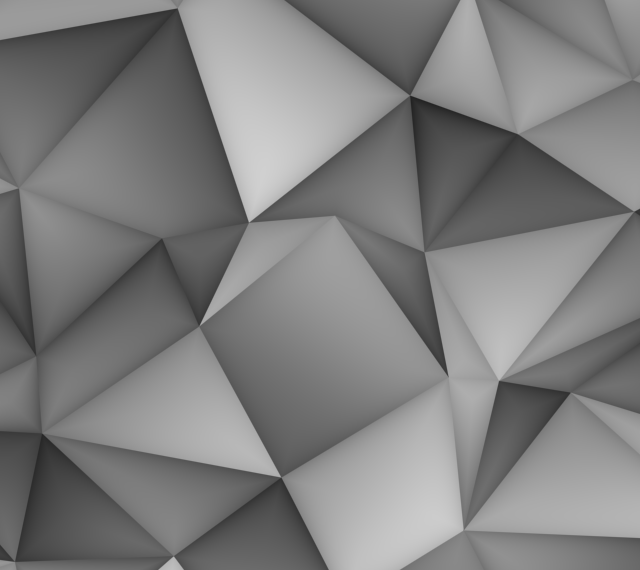
Give the GLSL for this background, as a Shadertoy shader.

```glsl
const float CELL_SIZE    = 0.25;   // facet grid pitch, in canvas heights
const float GRID_ANGLE   = 0.62;
const float JITTER       = 0.76;   // corner displacement, in cells
const float SPLIT_CHANCE = 0.62;   // share of cells cut into two triangles
const float TONE_DARK    = 0.33;
const float TONE_LIGHT   = 0.735;
const float SLOPE        = 0.25;   // brightness change per cell
const float SLOPE_LIMIT  = 0.15;
const float RISE_CHANCE  = 0.3;    // share of facets brighter at the top
const float RIM_DEPTH    = 0.12;
const float RIM_WIDTH    = 0.085;  // rim falloff, in cells
const vec2  SEED         = vec2(17.0, 41.0);

float hash(vec2 cell, float channel) {
    vec3 q = fract(vec3(cell + SEED, channel) * vec3(0.1031, 0.1030, 0.0973));
    q += dot(q, q.yzx + 33.33);
    return fract((q.x + q.y) * q.z);
}

vec2 gridCorner(vec2 cell) {
    return cell + JITTER * (vec2(hash(cell, 1.0), hash(cell, 2.0)) - 0.5);
}

float area(vec2 a, vec2 b, vec2 c) {
    vec2 u = b - a, v = c - a;
    return u.x * v.y - u.y * v.x;
}

// Adds one edge: x keeps the squared distance, y flips sign at crossings
void addEdge(vec2 p, vec2 a, vec2 b, inout vec2 state) {
    vec2 e = b - a, w = p - a;
    vec2 r = w - e * clamp(dot(w, e) / max(dot(e, e), 1e-6), 0.0, 1.0);
    state.x = min(state.x, dot(r, r));
    bool above = p.y >= a.y, below = p.y < b.y, side = e.x * w.y > e.y * w.x;
    if ((above && below && side) || (!above && !below && !side)) state.y = -state.y;
}

// Signed distance, negative inside; equal corners give a triangle
float quadDistance(vec2 p, vec2 a, vec2 b, vec2 c, vec2 d) {
    vec2 state = vec2(1e3, 1.0);
    addEdge(p, a, b, state);
    addEdge(p, b, c, state);
    addEdge(p, c, d, state);
    addEdge(p, d, a, state);
    return state.y * sqrt(state.x);
}

mat2 rotation(float angle) {
    float c = cos(angle), s = sin(angle);
    return mat2(c, s, -s, c);
}

float facetShade(vec2 offset, float depth, vec2 cell, float half_) {
    float channel = 10.0 + 7.0 * half_;
    // Alternate dark and light halves of the range between neighbours
    float parity = mod(cell.x + cell.y + half_, 2.0);
    float tone = mix(TONE_DARK, TONE_LIGHT, 0.5 * (hash(cell, channel) + parity));

    // Mostly vertical ramp
    float lean = 2.2 * (hash(cell, channel + 1.0) - 0.5);
    float direction = hash(cell, channel + 2.0) < RISE_CHANCE ? 1.0 : -1.0;
    vec2 axis = direction * vec2(sin(lean), cos(lean));
    float ramp = SLOPE_LIMIT * tanh(dot(offset, axis) * SLOPE / SLOPE_LIMIT);

    // Soft shade along the border
    float strength = mix(0.5, 1.3, hash(cell, channel + 3.0));
    float rim = RIM_DEPTH * strength * exp(-max(depth, 0.0) / RIM_WIDTH);
    return tone + ramp - rim;
}

// Accumulates shade and coverage of one facet
void addFacet(vec2 p, vec2 a, vec2 b, vec2 c, vec2 d, vec2 cell, float half_,
              float blur, mat2 toCanvas, inout vec2 sum) {
    float dist = quadDistance(p, a, b, c, d);
    float cover = smoothstep(blur, -blur, dist);
    if (cover <= 0.0) return;
    vec2 offset = toCanvas * (p - 0.25 * (a + b + c + d));
    sum += cover * vec2(facetShade(offset, -dist, cell, half_), 1.0);
}

void mainImage(out vec4 fragColor, in vec2 fragCoord) {
    vec2 uv = (fragCoord - 0.5 * iResolution.xy) / iResolution.y;
    mat2 toCanvas = rotation(GRID_ANGLE);
    vec2 p = rotation(-GRID_ANGLE) * uv / CELL_SIZE;
    float blur = 0.8 / (iResolution.y * CELL_SIZE);
    vec2 home = floor(p);
    vec2 sum = vec2(0.0);

    for (int j = -1; j <= 1; j++)
    for (int i = -1; i <= 1; i++) {
        vec2 cell = home + vec2(i, j);
        vec2 a = gridCorner(cell);
        vec2 b = gridCorner(cell + vec2(1.0, 0.0));
        vec2 c = gridCorner(cell + vec2(1.0, 1.0));
        vec2 d = gridCorner(cell + vec2(0.0, 1.0));

        if (hash(cell, 3.0) > SPLIT_CHANCE) {
            addFacet(p, a, b, c, d, cell, 0.0, blur, toCanvas, sum);
            continue;
        }
        // Cut along a diagonal that stays inside the cell
        float cutAC = min(area(a, b, c), area(a, c, d));
        float cutBD = min(area(a, b, d), area(b, c, d));
        if (cutAC < cutBD * mix(0.4, 2.5, hash(cell, 4.0))) {
            vec2 first = a;
            a = b; b = c; c = d; d = first;
        }
        addFacet(p, a, b, c, c, cell, 0.0, blur, toCanvas, sum);
        addFacet(p, a, c, d, d, cell, 1.0, blur, toCanvas, sum);
    }

    float shade = sum.x / max(sum.y, 1e-4);
    fragColor = vec4(vec3(clamp(shade, 0.0, 1.0)), 1.0);
}
```
